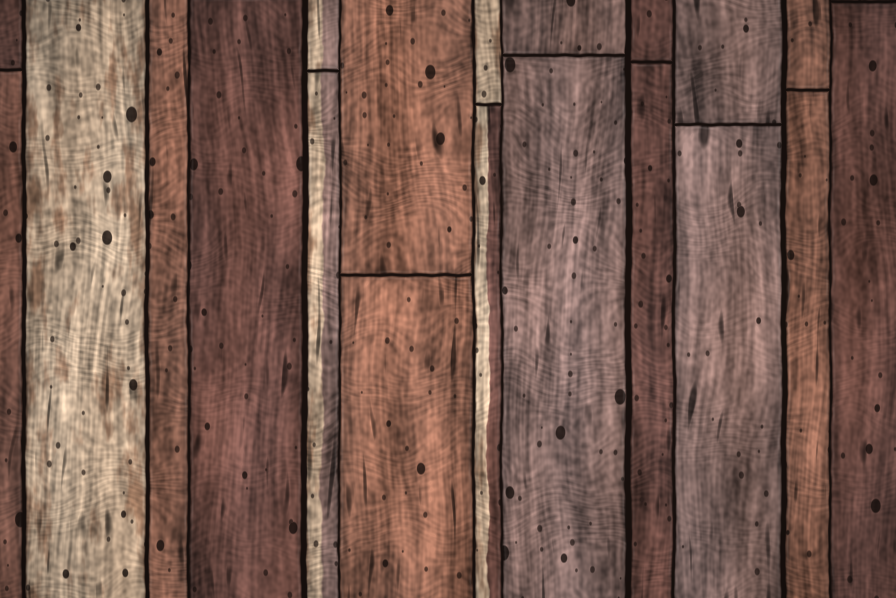
This texture is drawn by a WebGL 1 fragment shader. Its source:

```glsl
precision highp float;
uniform vec2 u_resolution;

const vec3 UMBER = vec3(0.42, 0.29, 0.26);
const vec3 RUST = vec3(0.55, 0.38, 0.31);
const vec3 MAUVE = vec3(0.51, 0.41, 0.385);
const vec3 PALE = vec3(0.77, 0.67, 0.57);
const vec3 STAIN = vec3(0.45, 0.30, 0.22);
const vec3 GAP = vec3(0.09, 0.06, 0.05);
const float PITCH = 0.137;       // mean column width, in canvas heights
const float GAP_WIDTH = 0.0035;
const float GRAIN = 0.34;
const float RIPPLE = 0.34;
const float BLOTCH = 0.42;
const float VIGNETTE = 0.30;

float hash(vec2 p) {
  p = fract(p * vec2(0.1031, 0.1137));
  p += dot(p, p.yx + 33.33);
  return fract((p.x + p.y) * p.x * 17.13);
}

vec2 gradient(vec2 cell) {
  float angle = 6.2832 * hash(cell + 7.3);
  return vec2(cos(angle), sin(angle));
}

float noise(vec2 p) {
  vec2 i = floor(p), f = fract(p);
  vec2 u = f * f * f * (f * (f * 6.0 - 15.0) + 10.0);
  vec2 e = vec2(1.0, 0.0);
  float low = mix(dot(gradient(i), f), dot(gradient(i + e), f - e), u.x);
  float high = mix(dot(gradient(i + e.yx), f - e.yx),
                   dot(gradient(i + 1.0), f - 1.0), u.x);
  return mix(low, high, u.y);
}

float fbm(vec2 p) {
  float sum = 0.0, amplitude = 1.0;
  for (int i = 0; i < 4; i++) {
    sum += amplitude * noise(p);
    p = p * 2.03 + 11.7;
    amplitude *= 0.55;
  }
  return sum;
}

// Odd columns are wide, even ones narrow
float boundary(float i) {
  return PITCH * (i - 0.2 - 0.4 * mod(i, 2.0) - 0.3 * hash(vec2(i, 4.0)));
}

// Sparse round nail and worm holes
float holes(vec2 p, float density, float soft) {
  vec2 cell = floor(p * density);
  vec2 centre = 0.25 + 0.5 * vec2(hash(cell + 3.1), hash(cell + 9.7));
  float radius = mix(0.03, 0.10, hash(cell + 5.9));
  float d = length((fract(p * density) - centre) * vec2(1.0, 0.7)) - radius;
  return step(0.72, hash(cell + 1.7)) * (1.0 - smoothstep(-soft, soft, d * 1.2));
}

vec3 woodColor(float tone) {
  vec3 color = mix(UMBER, RUST, smoothstep(0.24, 0.36, tone));
  color = mix(color, MAUVE, smoothstep(0.52, 0.62, tone));
  return mix(color, PALE, step(0.88, tone));
}

void main() {
  float pixel = 1.0 / u_resolution.y;
  vec2 uv = gl_FragCoord.xy * pixel;
  float x = uv.x + 0.004 * noise(vec2(uv.x * 3.0, uv.y * 7.0));

  // Column and its plank, split by one horizontal joint
  float column = 0.0;
  for (int i = 1; i < 14; i++) column += step(boundary(float(i)), x);
  float left = boundary(column), right = boundary(column + 1.0);
  float joint = mix(0.36, 1.08, sqrt(hash(vec2(column, 21.0))));
  float upper = step(joint, uv.y);
  float tone = fract(0.3 + column * 0.618 + upper * 0.97);
  float seed = column * 5.3 + upper * 17.9;
  vec2 p = vec2(x, uv.y) + vec2(seed, seed * 0.7);

  // Base wood, with a sapwood strip on some planks
  vec3 color = woodColor(tone);
  float across = (x - left) / (right - left);
  float hasStrip = step(tone, 0.02) + step(0.73, tone) * step(tone, 0.78);
  float border = 0.52 + 0.12 * fbm(vec2(p.x * 6.0, p.y * 14.0));
  float strip = hasStrip * (1.0 - smoothstep(border - 0.04, border + 0.04, across));
  color = mix(color, PALE, strip);
  float paleness = max(strip, step(0.88, tone));

  // Weathering stains gather at the edges of pale wood
  float blotch = fbm(p * vec2(11.0, 3.2));
  float rim = abs(across - 0.5) * 2.0;
  float stain = smoothstep(0.15, 0.75, fbm(p * vec2(26.0, 9.0)) + 0.5 * rim * rim);
  color = mix(color, STAIN, 0.6 * stain * paleness);

  // Long fibres, saw ripples and dark pores
  float bend = 0.05 * noise(p * vec2(5.0, 2.0));
  float fibre = noise(vec2((p.x + bend) * 75.0, p.y * 4.0))
              + 0.8 * noise(vec2((p.x + bend) * 150.0, p.y * 16.0));
  float ripple = noise(vec2(p.x * 38.0, p.y * 125.0 + 9.0 * noise(p * 9.0)));
  float roughness = 0.35 + 0.65 * hash(vec2(seed, 2.0));
  float fleck = noise(p * vec2(130.0, 95.0));
  float shade = 1.0 + GRAIN * fibre + RIPPLE * roughness * ripple
              + BLOTCH * blotch * (1.0 - 0.5 * paleness) + 0.2 * fleck;
  color *= clamp(shade, 0.45, 1.5);
  color += vec3(-0.025, 0.0, 0.015) * noise(p * vec2(9.0, 2.5) + 40.0);
  float crack = smoothstep(0.36, 0.55, noise(vec2((p.x + bend) * 60.0, p.y * 9.0) + 70.0));
  color *= 1.0 - 0.55 * crack;
  float pits = max(holes(p, 11.0, pixel * 11.0), 0.8 * holes(p + 4.3, 24.0, pixel * 24.0));
  color = mix(color, GAP, 0.8 * pits);

  // Lit plank edges, soft shadows and dark gaps
  float leftGap = GAP_WIDTH * mix(0.4, 1.7, hash(vec2(column, 31.0)));
  float rightGap = GAP_WIDTH * mix(0.4, 1.7, hash(vec2(column + 1.0, 31.0)));
  float chip = 0.002 * noise(vec2(column * 9.0, uv.y * 40.0));
  float jointLine = joint + 0.002 * noise(vec2(uv.x * 45.0, column));
  float side = min(x - left - leftGap, right - x - rightGap) + chip;
  float end = abs(uv.y - jointLine) - 0.7 * GAP_WIDTH;
  float edge = min(side, end);
  float glint = smoothstep(0.001, 0.003, edge) * (1.0 - smoothstep(0.003, 0.007, edge));
  color *= 1.0 - 0.3 * exp(-max(edge, 0.0) * 130.0);
  color += 0.09 * glint * (0.5 + noise(p * vec2(20.0, 30.0)));
  color = mix(GAP, color, smoothstep(-pixel, pixel, edge));

  // Darker corners
  vec2 corner = gl_FragCoord.xy / u_resolution - 0.5;
  color *= 1.06 - VIGNETTE * 2.0 * dot(corner, corner);
  gl_FragColor = vec4(clamp(color, 0.0, 1.0), 1.0);
}
```
